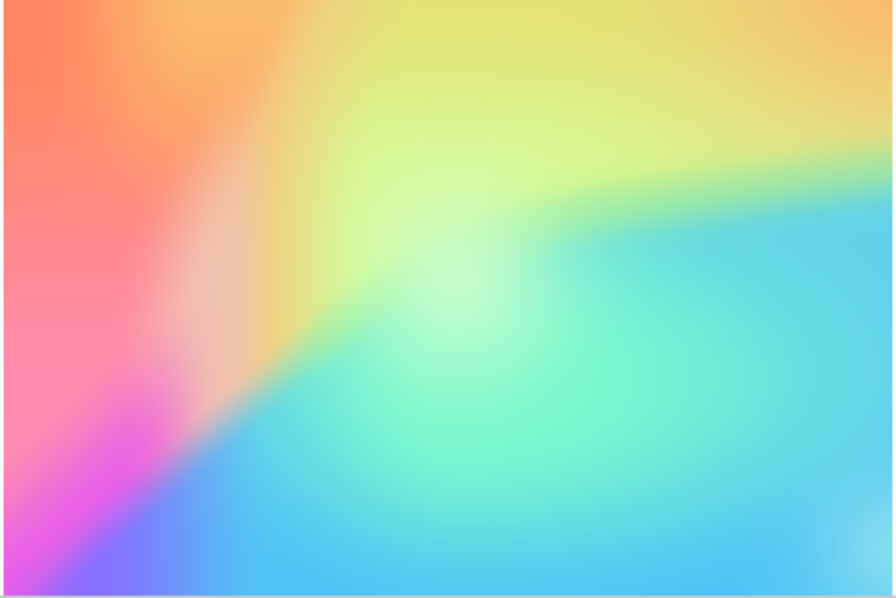
This background is drawn by a WebGL 1 fragment shader. Its source:

```glsl
precision highp float;
// Soft mesh gradient: warm coral-to-lime sky over a cool mint-to-indigo slope, with a pale central glow.

uniform vec2 u_resolution;

// Warm side
const vec3 CORAL = vec3(1.00, 0.53, 0.39);
const vec3 PINK = vec3(1.00, 0.55, 0.69);
const vec3 PEACH = vec3(0.95, 0.76, 0.68);
const vec3 AMBER = vec3(0.98, 0.73, 0.42);
const vec3 GOLD = vec3(0.94, 0.82, 0.50);
const vec3 LIME = vec3(0.85, 0.97, 0.56);
const vec3 OLIVE = vec3(0.89, 0.89, 0.46);
const vec3 MAGENTA = vec3(0.91, 0.38, 0.91);

// Cool side
const vec3 MINT = vec3(0.46, 0.97, 0.81);
const vec3 SKY = vec3(0.31, 0.77, 0.96);
const vec3 AQUA = vec3(0.38, 0.82, 0.92);
const vec3 INDIGO = vec3(0.52, 0.44, 1.00);
const vec3 VIOLET = vec3(0.72, 0.37, 0.95);

// Accents
const vec3 LEAF = vec3(0.61, 0.95, 0.56);
const vec3 GLOW = vec3(0.80, 1.00, 0.79);
const vec3 HAZE = vec3(0.58, 0.89, 0.93);
const vec3 PAPER = vec3(0.99);
const vec3 SHADOW = vec3(0.76, 0.80, 0.81);

const vec2 GLOW_POS = vec2(0.51, 0.535);
const vec2 GLOW_SIZE = vec2(0.115, 0.18);
const vec2 MINT_POS = vec2(0.53, 0.36);
const vec2 HAZE_POS = vec2(1.0, 0.08);
const float RIDGE_BEND = 0.20;
const float RIDGE_BLUR = 0.065;
const float BORDER = 0.004;

float softMin(float a, float b, float k) {
  float h = max(k - abs(a - b), 0.0);
  return min(a, b) - h * h / (4.0 * k);
}

float blob(vec2 p, vec2 center, vec2 size) {
  vec2 q = (p - center) / size;
  return exp(-dot(q, q));
}

// Height of the boundary between the two sides
float ridge(float x) {
  return softMin(1.3 * x - 0.03, 0.50 + 0.22 * x, RIDGE_BEND);
}

vec3 warmSide(vec2 p, float height) {
  float top = smoothstep(0.55, 1.0, p.y);

  // Coral on the left, with an amber streak at the top
  vec3 color = mix(PINK, CORAL, smoothstep(0.28, 0.95, p.y));
  color = mix(color, AMBER, top * smoothstep(0.04, 0.22, p.x));

  // Curved peach veil
  float veil = 0.12 + 0.5 * (p.y - 0.4) * (p.y - 0.4);
  vec3 peach = mix(PEACH, AMBER, top);
  color = mix(color, peach, smoothstep(veil, veil + 0.11, p.x));

  // Gold edge opening into lime
  float lift = max(p.y - 0.6, 0.0);
  float edge = 0.285 + 0.35 * lift * lift;
  vec3 lime = mix(LIME, OLIVE, smoothstep(0.70, 1.0, p.y));
  vec3 yellow = mix(GOLD, lime, smoothstep(edge, edge + 0.13, p.x));
  color = mix(color, yellow, smoothstep(edge - 0.035, edge + 0.035, p.x));

  // Amber returns toward the upper right
  float corner = smoothstep(0.60, 1.05, p.x);
  color = mix(color, GOLD, 0.65 * corner);
  color = mix(color, AMBER, blob(p, vec2(1.03, 1.03), vec2(0.20, 0.19)));

  // Magenta along the lower slope
  float slope = 1.0 - smoothstep(0.04, 0.29, height);
  return mix(color, MAGENTA, slope * (1.0 - smoothstep(0.12, 0.26, p.x)));
}

vec3 coolSide(vec2 p) {
  vec2 q = p - MINT_POS;
  float spread = mix(0.30, 0.52, smoothstep(-0.1, 0.1, q.x));
  float away = length(q / vec2(spread, 0.39));
  vec3 blue = mix(SKY, AQUA, smoothstep(0.02, 0.40, p.y));
  vec3 color = mix(MINT, blue, smoothstep(0.20, 1.05, away));
  vec3 dusk = mix(VIOLET, INDIGO, smoothstep(0.0, 0.12, p.x));
  color = mix(color, dusk, 1.0 - smoothstep(0.10, 0.31, p.x));
  return mix(color, HAZE, 0.75 * blob(p, HAZE_POS, vec2(0.09, 0.13)));
}

void main() {
  vec2 p = gl_FragCoord.xy / u_resolution;
  float height = p.y - ridge(p.x);

  // Join both sides, with fresh green on the seam
  float side = smoothstep(-RIDGE_BLUR, RIDGE_BLUR, height);
  vec3 color = mix(coolSide(p), warmSide(p, height), side);
  float seam = exp(-pow(height / 0.055, 2.0)) * smoothstep(0.30, 0.38, p.x);
  color = mix(color, LEAF, 0.45 * seam);
  color = mix(color, GLOW, 0.88 * blob(p, GLOW_POS, GLOW_SIZE));

  // Thin pale margin with a faint shadow below
  vec2 pixel = 1.0 / u_resolution;
  float sides = min(p.x, 1.0 - p.x);
  float margin = 1.0 - smoothstep(BORDER - pixel.x, BORDER + pixel.x, sides);
  color = mix(color, PAPER, margin);
  float base = 1.0 - smoothstep(BORDER - pixel.y, BORDER + pixel.y, p.y);
  color = mix(color, SHADOW, base);

  gl_FragColor = vec4(color, 1.0);
}
```
